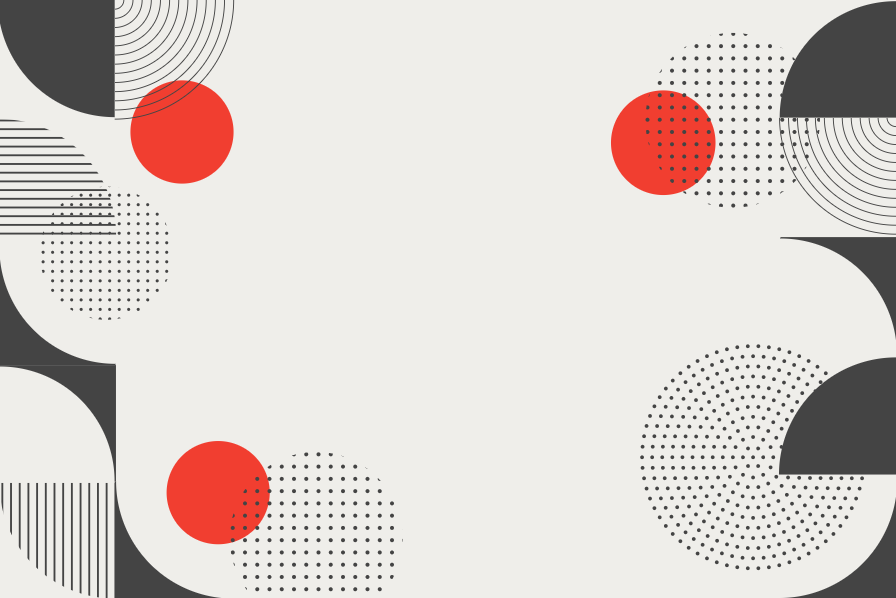
A WebGL 2 fragment shader for this background:

```glsl
#version 300 es
precision highp float;
// Flat geometric border: quarter discs, notched tiles, red discs, ringed and
// striped quarters, and dotted discs around an empty pale centre.
// Each part is a distance or coverage formula; all dark parts share one ink.

uniform vec2 u_resolution;
out vec4 fragColor;

const vec2 CANVAS = vec2(7.68, 5.12);   // tiles are about one unit wide
const vec3 PAPER = vec3(0.937, 0.933, 0.918);
const vec3 INK = vec3(0.267);
const vec3 RED = vec3(0.945, 0.243, 0.190);
const float TAU = 6.2831853;
const float RING_COUNT = 13.0;
const float RING_HALF = 0.004;
const float STRIPE_STEP = 0.0745;
const float STRIPE_HALF = 0.008;
const float TILE_OVERHANG = 0.012;
const float POLAR_STEP = 0.0865;
const float POLAR_DOT = 0.016;

float pixelSize;

// Antialiased fill of a signed distance
float fill(float d) {
    return clamp(0.5 - d / pixelSize, 0.0, 1.0);
}

// Exact pixel coverage of a thin line at signed offset d
float line(float d, float halfWidth) {
    float h = 0.5 * pixelSize;
    return clamp((min(d + h, halfWidth) - max(d - h, -halfWidth)) / pixelSize, 0.0, 1.0);
}

// Offset to the nearest multiple of a step
float repeatStep(float x, float stepSize) {
    return x - stepSize * floor(x / stepSize + 0.5);
}

float disc(vec2 p, vec2 center, float r) {
    return length(p - center) - r;
}

// Quarter disc opening from its corner towards dir
float quarter(vec2 p, vec2 corner, vec2 dir, float r) {
    vec2 q = (p - corner) * dir;
    return max(length(q) - r, -min(q.x, q.y));
}

// Square tile with a quarter disc cut out of it
float notch(vec2 p, vec2 corner, vec2 dir, float r) {
    vec2 q = (p - corner) * dir;
    float tile = max(max(q.x, q.y) - r - TILE_OVERHANG, -min(q.x, q.y));
    return max(tile, r - length(q));
}

// Thin concentric arcs inside a quarter disc
float arcs(vec2 p, vec2 corner, vec2 dir, float r) {
    float ring = repeatStep(length(p - corner), r / RING_COUNT);
    return line(ring, RING_HALF) * fill(quarter(p, corner, dir, r + 0.02));
}

// Square lattice of dots clipped to a disc
float dotGrid(vec2 p, vec2 center, float r, vec2 origin, float pitch, float dotRadius) {
    vec2 q = p - origin;
    q -= pitch * floor(q / pitch + 0.5);
    return max(length(q) - dotRadius, disc(p, center, r));
}

// Dots on concentric rings, six more on each ring outwards
float dotRings(vec2 p, vec2 center, float rings) {
    vec2 q = p - center;
    float n = min(floor(length(q) / POLAR_STEP + 0.5), rings);
    float ringRadius = n * POLAR_STEP;
    float angle = repeatStep(atan(q.y, q.x), TAU / max(6.0 * n, 1.0));
    return length(vec2(length(q) - ringRadius, ringRadius * angle)) - POLAR_DOT;
}

void main() {
    pixelSize = CANVAS.x / u_resolution.x;
    vec2 p = gl_FragCoord.xy / u_resolution * CANVAS;
    p.y = CANVAS.y - p.y;   // measure downwards from the top edge

    // Red discs
    float red = disc(p, vec2(1.56, 1.13), 0.442);
    red = min(red, disc(p, vec2(5.685, 1.222), 0.448));
    red = min(red, disc(p, vec2(1.87, 4.218), 0.442));

    // Solid tiles, left side then right side
    float solid = quarter(p, vec2(0.983, 0.0), vec2(-1, 1), 1.003);
    solid = min(solid, notch(p, vec2(0.99, 2.12), vec2(-1, 1), 0.995));
    solid = min(solid, notch(p, vec2(0.0, 4.12), vec2(1, -1), 0.982));
    solid = min(solid, notch(p, vec2(2.0, 4.12), vec2(-1, 1), 1.005));
    solid = min(solid, quarter(p, vec2(7.68, 1.007), vec2(-1, -1), 0.997));
    solid = min(solid, notch(p, vec2(6.69, 3.04), vec2(1, -1), 0.998));
    solid = min(solid, quarter(p, vec2(7.68, 4.063), vec2(-1, -1), 1.003));
    solid = min(solid, notch(p, vec2(6.68, 4.11), vec2(1, 1), 1.01));

    // Dotted discs
    float dots = dotGrid(p, vec2(0.91, 2.168), 0.57, vec2(0.94, 2.16), 0.0815, 0.013);
    dots = min(dots, dotGrid(p, vec2(6.28, 1.03), 0.748, vec2(6.285, 1.025), 0.105, 0.017));
    dots = min(dots, dotGrid(p, vec2(2.71, 4.61), 0.74, vec2(2.73, 4.625), 0.105, 0.017));
    dots = min(dots, dotRings(p, vec2(6.455, 3.915), 11.0));

    // Fine arcs and striped quarters
    float ink = max(fill(solid), fill(dots));
    ink = max(ink, arcs(p, vec2(0.983, 0.0), vec2(1, 1), 1.02));
    ink = max(ink, arcs(p, vec2(7.68, 1.007), vec2(-1, 1), 0.998));
    ink = max(ink, line(repeatStep(p.y - 2.0, STRIPE_STEP), STRIPE_HALF)
        * fill(quarter(p, vec2(0.0, 2.015), vec2(1, -1), 0.995)));
    ink = max(ink, line(repeatStep(p.x - 0.02, STRIPE_STEP), STRIPE_HALF)
        * fill(quarter(p, vec2(0.985, 4.135), vec2(-1, 1), 0.99)));

    vec3 color = mix(PAPER, RED, fill(red));
    fragColor = vec4(mix(color, INK, ink), 1.0);
}
```
